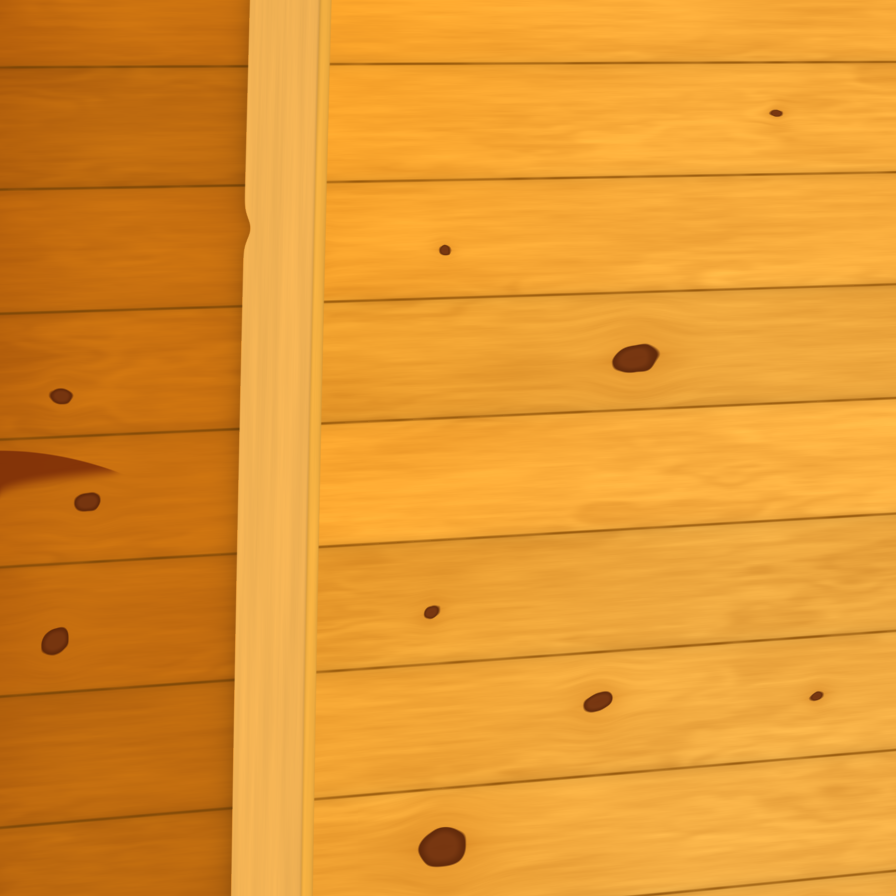
This texture is drawn by a WebGL 2 fragment shader. Its source:

```glsl
#version 300 es
precision highp float;
// Knotty pine plank wall, shaded on the left, crossed by a pale upright post.
uniform vec2 u_resolution;
out vec4 fragColor;

// Plank layout, in canvas units measured down from the top edge
const float FIRST_SEAM = 0.0716;
const float PITCH = 0.1306;
const float PITCH_GROWTH = 0.00098;
const float TILT = 0.004;
const float TILT_GROWTH = 0.0135;
const float SEAM_HALF = 0.0013;
// Post edges at the top of the canvas, and how far they lean to the bottom
const float POST_LEFT = 0.279;
const float POST_RIGHT = 0.370;
const float POST_LEAN = 0.021;
const float BEVEL = 0.013;
// Knots
const float KNOT_CELL = 0.2;
const float KNOT_MIN = 0.006;
const float KNOT_MAX = 0.027;

const vec3 HONEY = vec3(0.95, 0.62, 0.16);
const vec3 PALE_PINE = vec3(0.96, 0.69, 0.28);
const vec3 SHADE = vec3(0.77, 0.43, 0.06);
const vec3 DEEP_SHADE = vec3(0.69, 0.36, 0.04);
const vec3 SEAM = vec3(0.56, 0.32, 0.03);
const vec3 KNOT = vec3(0.44, 0.19, 0.06);
const vec3 KNOT_RIM = vec3(0.34, 0.13, 0.03);
const vec3 SPLIT = vec3(0.49, 0.18, 0.03);
const vec3 POST = vec3(0.95, 0.70, 0.33);
const vec3 POST_BEVEL = vec3(0.97, 0.70, 0.26);

float hash(vec2 p) {
  vec3 q = fract(p.xyx * 0.1031);
  q += dot(q, q.yzx + 33.33);
  return fract((q.x + q.y) * q.z);
}

float noise(vec2 p) {
  vec2 i = floor(p), f = fract(p);
  f = f * f * (3.0 - 2.0 * f);
  return mix(mix(hash(i), hash(i + vec2(1, 0)), f.x),
             mix(hash(i + vec2(0, 1)), hash(i + vec2(1, 1)), f.x), f.y);
}

float fbm(vec2 p) {
  float sum = 0.0, amp = 0.5;
  for (int i = 0; i < 4; i++) {
    sum += amp * noise(p);
    p = p * 2.03 + 17.0;
    amp *= 0.5;
  }
  return sum;
}

// Continuous plank number: whole values lie on the seams
float plankIndex(float x, float depth) {
  float dx = x - POST_RIGHT;
  float b = PITCH - TILT_GROWTH * dx;
  float c = depth - FIRST_SEAM + TILT * dx;
  return 2.0 * c / (b + sqrt(b * b + 4.0 * PITCH_GROWTH * c));
}

// Fine streaks, broad stains and curved growth rings; centred on zero
float grain(vec2 q, float row) {
  vec2 s = q + vec2(row * 3.7, row * 1.3);
  float field = fbm(s * vec2(5.0, 22.0));
  float rings = sin(field * 34.0 + s.y * 60.0);
  float figure = smoothstep(0.4, 0.7, noise(s * vec2(6.0, 14.0) + 40.0));
  return 0.10 * (fbm(s * vec2(14.0, 190.0)) - 0.47)
       + 0.13 * (field - 0.47) + 0.022 * rings * figure;
}

vec3 planks(vec2 uv, float soft) {
  float depth = 1.0 - uv.y;
  float inShade = 1.0 - step(0.5 * (POST_LEFT + POST_RIGHT) - POST_LEAN * depth, uv.x);
  float k = plankIndex(uv.x, depth - 0.002 * inShade);
  float row = floor(k);
  vec2 q = vec2(uv.x, k * PITCH);

  // At most one knot in each cell, more frequent on the lower planks
  vec2 id = vec2(floor(uv.x / KNOT_CELL), row) + 11.0;
  float present = step(hash(id + 5.0), 0.2 + 0.06 * row);
  float size = mix(KNOT_MIN, KNOT_MAX, hash(id + 23.0)) * mix(1.0, 0.6, inShade);
  float aspect = hash(id + 31.0) < 0.2 ? 0.16 : mix(0.6, 0.9, hash(id + 47.0));
  vec2 place = mix(vec2(0.3), vec2(0.7), vec2(hash(id + 59.0), hash(id + 71.0)));
  vec2 e = q - vec2((id.x - 11.0 + place.x) * KNOT_CELL, (row + place.y) * PITCH);
  e.y += (hash(id + 83.0) - 0.5) * 0.5 * e.x;
  float r = length(e / vec2(size, size * aspect)) + 0.3 * (noise(e / size * 1.6 + id) - 0.5);
  float halo = present * exp(-dot(e, e) / (size * size * 4.0));

  // Wood tone, with grain bending round the knot
  float g = grain(q - vec2(0.0, e.y * 0.7 * halo), row);
  float pale = smoothstep(0.3, 0.85, uv.x) * 0.6 + 0.45 * depth - 0.1;
  vec3 lit = mix(HONEY, PALE_PINE, clamp(pale + 2.0 * g, 0.0, 1.0));
  vec3 dim = mix(DEEP_SHADE, SHADE, smoothstep(-0.05, 0.17, uv.x + 0.08 * depth));
  vec3 col = mix(lit, dim, inShade);
  col *= 1.0 + g * vec3(0.8, 1.1, 1.5) + 0.07 * (hash(vec2(row + 9.0, inShade)) - 0.5);

  // Seams and the soft shading beside them
  float f = fract(k);
  float gap = min(f, 1.0 - f) * PITCH;
  float wear = mix(0.55, 0.9, noise(q * vec2(45.0, 9.0)));
  col *= 1.0 - 0.09 * exp(-gap / 0.006);
  col = mix(col, SEAM * mix(1.0, 0.85, inShade),
            wear * (1.0 - smoothstep(SEAM_HALF - soft, SEAM_HALF + soft, gap)));

  // Knot stain, side whiskers and dark body
  float whisker = exp(-abs(e.y) / (size * 0.18) - abs(e.x) / (size * 0.9));
  col = mix(col, SHADE, present * 0.55 * whisker + 0.22 * halo);
  float body = 1.0 - smoothstep(-soft, soft, (r - 1.0) * size * aspect);
  col = mix(col, mix(KNOT, KNOT_RIM, smoothstep(0.5, 1.0, r)), 0.93 * present * body);

  // Tapered split running in from the left edge
  float t = uv.x / 0.142;
  float top = 0.503 + 0.028 * t * t;
  float low = mix(0.558, 0.532, sqrt(clamp(t, 0.0, 1.0)));
  float split = smoothstep(-soft, soft, depth - top) * (1.0 - smoothstep(-0.016, 0.003, depth - low));
  return mix(col, SPLIT, 0.9 * split * (1.0 - smoothstep(0.85, 1.0, t)));
}

void main() {
  vec2 uv = gl_FragCoord.xy / u_resolution;
  float soft = max(0.0012, 0.75 / u_resolution.y);
  float depth = 1.0 - uv.y;
  vec3 col = planks(uv, soft);

  // Post: leaning edges, a small notch, a bevel on the right
  float lean = POST_LEAN * (1.3 * depth - 0.3 * depth * depth);
  float notch = 0.007 * exp(-pow((depth - 0.255) / 0.016, 2.0));
  float left = uv.x - (POST_LEFT - lean + notch);
  float right = POST_RIGHT - lean - uv.x;
  col *= 1.0 - 0.16 * exp(-abs(left) / 0.012) * step(left, 0.0);
  float streak = fbm(vec2((uv.x + lean) * 170.0, depth * 5.0)) - 0.47;
  vec3 post = mix(POST_BEVEL, POST, smoothstep(BEVEL - soft, BEVEL + soft, right));
  post *= 1.0 + 0.09 * streak - 0.1 * exp(-pow((right - BEVEL) / 0.0018, 2.0));
  post *= 1.0 - 0.12 * exp(-max(right, 0.0) / 0.0025);
  col = mix(col, post, smoothstep(-soft, soft, min(left, right)));
  fragColor = vec4(clamp(col, 0.0, 1.0), 1.0);
}
```
